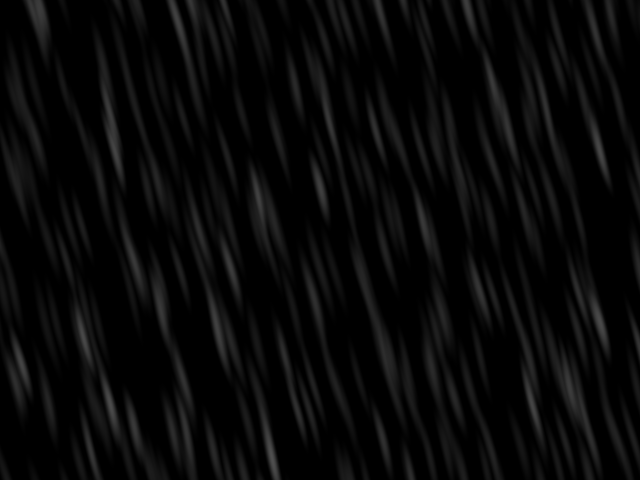
Reproduce this texture procedurally as a Shadertoy shader.

```glsl
vec3 hash3(vec3 p) {
    p = fract(p * vec3(0.1031, 0.1030, 0.0973));
    p += dot(p, p.yxz + 33.33);
    return fract((p.xxy + p.yxx) * p.zyx);
}

// Soft elongated spot, brightest along its core
float streak(vec2 offset, vec2 radius) {
    vec2 q = offset / radius;
    float body = max(1.0 - dot(q, q), 0.0);
    return body * body;
}

// Cellular scatter: three streaks per cell, summed over the neighbours
float streakField(vec2 p) {
    vec2 cellSize = vec2(0.08, 0.2);
    vec2 cell = floor(p / cellSize);
    float light = 0.0;
    for (int y = -1; y <= 1; y++) {
        for (int x = -1; x <= 1; x++) {
            vec2 id = cell + vec2(x, y);
            for (int i = 0; i < 3; i++) {
                vec3 place = hash3(vec3(id + 57.0, float(i) + 3.0));
                vec3 look = hash3(vec3(id + 131.0, float(i) + 17.0));
                vec2 center = (id + place.xy) * cellSize;
                vec2 radius = vec2(mix(0.011, 0.015, look.x), mix(0.095, 0.135, look.y));
                float glow = mix(0.07, 0.13, place.z) + 0.16 * pow(look.z, 9.0);
                light += glow * streak(p - center, radius);
            }
        }
    }
    return light;
}

void mainImage(out vec4 fragColor, in vec2 fragCoord) {
    vec2 uv = fragCoord / iResolution.y;

    // Lean the long axis from upper left to lower right
    float tilt = 0.25;
    vec2 p = vec2(dot(uv, vec2(cos(tilt), sin(tilt))),
                  dot(uv, vec2(-sin(tilt), cos(tilt))));

    // Slight waver keeps the streaks from looking ruled
    p.x += 0.002 * sin(p.y * 23.0 + p.x * 9.0);

    fragColor = vec4(vec3(streakField(p)), 1.0);
}
```
